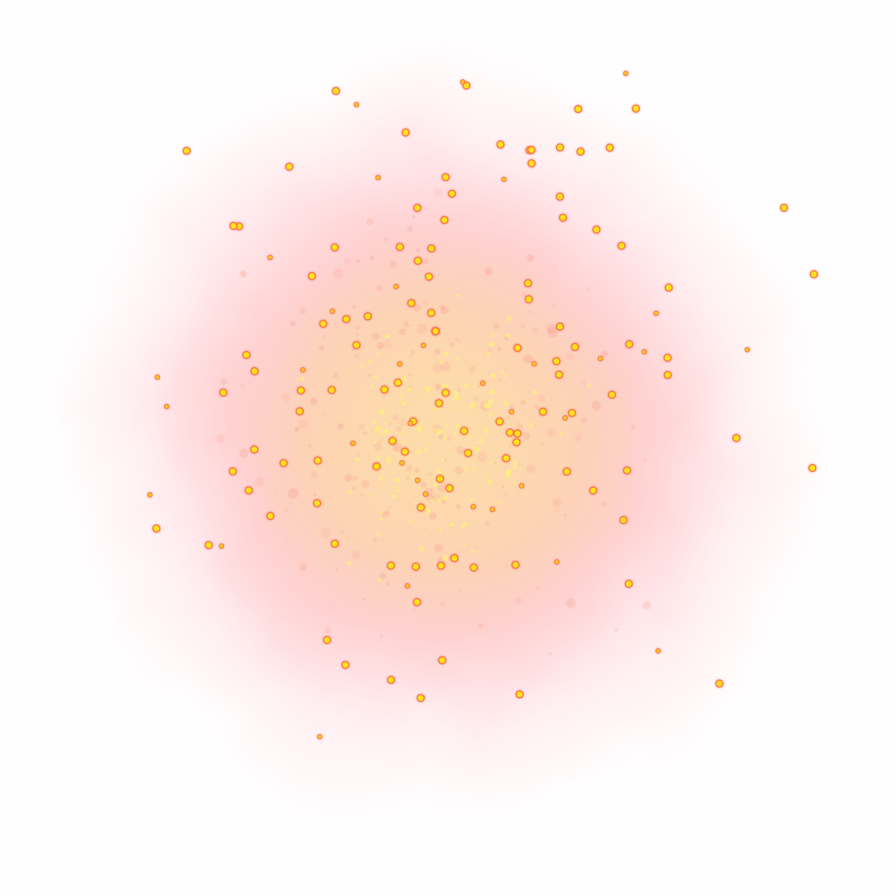
This background is drawn by a Shadertoy shader. Its source:

```glsl
// A soft burst of powder on white: an amber core fading through pink to smoke.
// Noise bends a radial gradient; hashed loops scatter blotches, glitter and
// rimmed sparks with a Gaussian falloff around the centre.

const vec2 GLOW_CENTER = vec2(0.492, 0.513);
const vec2 SPARK_CENTER = vec2(0.490, 0.550);

const vec3 WHITE = vec3(1.0, 0.998, 0.998);
const vec3 PALE = vec3(1.0, 0.955, 0.960);
const vec3 BLUSH = vec3(1.0, 0.890, 0.900);
const vec3 PINK = vec3(0.998, 0.815, 0.812);
const vec3 PEACH = vec3(0.990, 0.825, 0.715);
const vec3 AMBER = vec3(0.992, 0.858, 0.665);
const vec3 BLOTCH = vec3(0.975, 0.660, 0.610);
const vec3 GLITTER = vec3(1.0, 0.950, 0.480);
const vec3 SPARK_CORE = vec3(1.0, 0.900, 0.080);
const vec3 SPARK_RIM = vec3(0.980, 0.480, 0.220);
const vec3 SPARK_HALO = vec3(0.930, 0.400, 0.520);

const int SPARK_COUNT = 145;
const int BLOTCH_COUNT = 200;
const int GLITTER_COUNT = 130;
const float SPARK_SPREAD = 0.157;
const float BLOTCH_SPREAD = 0.108;
const float GLITTER_SPREAD = 0.062;
const float SPARK_RADIUS = 0.0053;
const float SMALL_SHARE = 0.27;
const float SMOKE_BEND = 0.075;
const float TAU = 6.28318;

float hash(vec2 p) {
    return fract(sin(dot(p, vec2(127.1, 311.7))) * 43758.55);
}

float noise(vec2 p) {
    vec2 cell = floor(p);
    vec2 f = fract(p);
    f = f * f * (3.0 - 2.0 * f);
    vec2 e = vec2(0.0, 1.0);
    return mix(mix(hash(cell), hash(cell + e.yx), f.x),
               mix(hash(cell + e.xy), hash(cell + e.yy), f.x), f.y);
}

float fbm(vec2 p) {
    float sum = 0.0;
    float amp = 0.5;
    for (int i = 0; i < 5; i++) {
        sum += amp * noise(p);
        p = p * 2.03 + 17.3;
        amp *= 0.5;
    }
    return sum;
}

// Gaussian offset from the centre, cut off at about 2.9 spreads
vec2 scatter(float id, float layer, float spread) {
    float radius = sqrt(-2.0 * log(1.0 - 0.985 * hash(vec2(id, layer))));
    float angle = TAU * hash(vec2(id, layer + 3.7));
    return spread * radius * vec2(cos(angle), sin(angle));
}

float disc(float dist, float radius, float blur) {
    return 1.0 - smoothstep(radius - blur, radius + blur, dist);
}

// Radial gradient, from white smoke inwards to the amber core
vec3 glow(float r) {
    vec3 col = mix(PALE, WHITE, smoothstep(0.35, 0.455, r));
    col = mix(BLUSH, col, smoothstep(0.275, 0.37, r));
    col = mix(PINK, col, smoothstep(0.20, 0.31, r));
    col = mix(PEACH, col, smoothstep(0.135, 0.235, r));
    return mix(AMBER, col, smoothstep(0.03, 0.175, r));
}

void mainImage(out vec4 fragColor, in vec2 fragCoord) {
    float side = min(iResolution.x, iResolution.y);
    vec2 p = (fragCoord - 0.5 * iResolution.xy) / side + 0.5;
    float px = 1.0 / side;

    // Smoky glow, more ragged towards the outside
    vec2 q = p - GLOW_CENTER;
    float r = length(q);
    float smoke = fbm(p * 9.0) - 0.48;
    vec3 col = glow(r + SMOKE_BEND * smoke * smoothstep(0.0, 0.4, r));

    // Faint pink blotches
    if (r < 0.34) {
        for (int i = 0; i < BLOTCH_COUNT; i++) {
            float id = float(i);
            float size = hash(vec2(id, 21.3));
            float dist = length(q - scatter(id, 11.0, BLOTCH_SPREAD));
            float radius = mix(0.0015, 0.0060, size * size);
            float alpha = mix(0.15, 0.45, hash(vec2(id, 25.9)));
            col = mix(col, BLOTCH, alpha * disc(dist, radius, 0.8 * px + 0.0005));
        }
    }

    // Yellow glitter in the core
    if (r < 0.20) {
        for (int i = 0; i < GLITTER_COUNT; i++) {
            float id = float(i);
            float size = hash(vec2(id, 41.3));
            float dist = length(q - scatter(id, 31.0, GLITTER_SPREAD));
            float radius = mix(0.0012, 0.0036, size * size);
            col = mix(col, GLITTER, 0.75 * disc(dist, radius, 0.8 * px + 0.0004));
        }
    }

    // Sparks: halo, orange rim, yellow centre
    for (int i = 0; i < SPARK_COUNT; i++) {
        float id = float(i);
        float dist = length(p - SPARK_CENTER - scatter(id, 51.0, SPARK_SPREAD));
        float small = step(hash(vec2(id, 61.3)), SMALL_SHARE);
        float radius = SPARK_RADIUS * mix(1.0, 0.66, small);
        col = mix(col, SPARK_HALO, 0.38 * disc(dist, radius, 0.0018));
        col = mix(col, SPARK_RIM, 0.9 * disc(dist, radius * 0.86, 0.6 * px));
        col = mix(col, SPARK_CORE, mix(1.0, 0.65, small) * disc(dist, radius * 0.58, 0.7 * px));
    }

    fragColor = vec4(col, 1.0);
}
```
